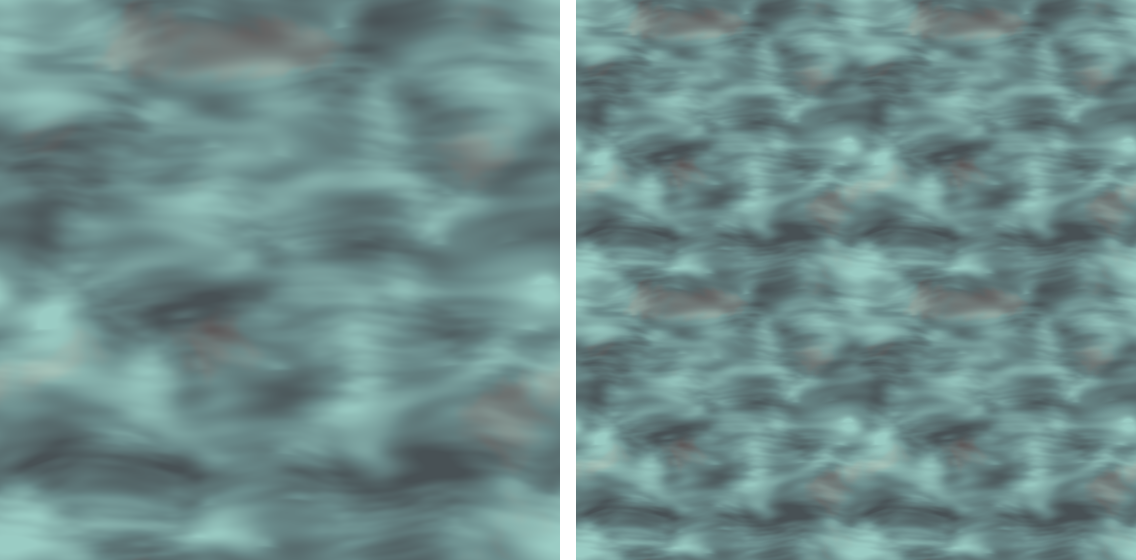
Left, the tile; right, the same tile 2 across and 2 down.
This texture is drawn by a three.js fragment shader. Its source:

```glsl
varying vec2 vUv;

const vec3 DEEP = vec3(0.315, 0.375, 0.387);
const vec3 TEAL = vec3(0.413, 0.541, 0.543);
const vec3 PALE = vec3(0.550, 0.725, 0.703);
const vec3 WARM = vec3(0.055, -0.020, -0.030);

// Whole cell counts across and up, so every layer wraps
const vec2 BANK_CELLS = vec2(3.0, 6.0);
const vec2 BLOB_CELLS = vec2(7.0, 10.0);
const vec2 WISP_CELLS = vec2(10.0, 25.0);
const vec2 STREAK_CELLS = vec2(13.0, 58.0);
const vec2 FIBRE_CELLS = vec2(31.0, 97.0);
const vec2 WARP_CELLS = vec2(4.0, 7.0);
const vec2 WARM_CELLS = vec2(4.0, 5.0);
const vec2 MOTTLE_CELLS = vec2(32.0, 34.0);
const vec2 GLINT_CELLS = vec2(7.0, 13.0);

const float BANK = 3.2;
const float BLOB = 2.9;
const float WISP = 1.25;
const float STREAK = 0.65;
const float FIBRE = 0.2;
const vec2 WARP = vec2(0.08, 0.035);
const float GLINT_SHARE = 0.24;
const float GLINT_GAIN = 0.9;
const float TONE_SPAN = 1.8;
const float TAU = 6.2831853;

float hash(vec2 p) {
  return fract(sin(dot(p, vec2(127.1, 311.7))) * 43758.5453);
}

// Slope of one lattice corner times the distance from it
float corner(vec2 cell, vec2 d, vec2 cells, float seed) {
  float a = TAU * hash(mod(cell, cells) + seed * 17.3);
  return dot(vec2(cos(a), sin(a)), d);
}

// Gradient noise that wraps over the unit square
float noise(vec2 uv, vec2 cells, float seed) {
  vec2 p = uv * cells + hash(vec2(seed, 4.7));
  vec2 i = floor(p);
  vec2 f = p - i;
  vec2 w = f * f * f * (f * (f * 6.0 - 15.0) + 10.0);
  vec2 x = vec2(1.0, 0.0);
  float low = mix(corner(i, f, cells, seed),
                  corner(i + x, f - x, cells, seed), w.x);
  float high = mix(corner(i + x.yx, f - x.yx, cells, seed),
                   corner(i + 1.0, f - 1.0, cells, seed), w.x);
  return mix(low, high, w.y);
}

// Sparse small lens highlights, crisper along the lower edge
float glints(vec2 uv) {
  vec2 p = uv * GLINT_CELLS;
  vec2 id = mod(floor(p), GLINT_CELLS);
  float lit = step(hash(id + 3.1), GLINT_SHARE);
  vec2 centre = 0.4 + 0.2 * vec2(hash(id + 5.7), hash(id + 9.2));
  vec2 d = fract(p) - centre;
  d.y += 0.8 * d.x * d.x;
  float height = mix(0.06, 0.15, smoothstep(-0.05, 0.05, d.y));
  vec2 q = d / vec2(0.14, height);
  return lit * exp(-dot(q, q)) * (0.4 + 0.6 * hash(id + 1.9));
}

void main() {
  // Bend the layers so they do not follow the lattice
  vec2 bend = vec2(noise(vUv, WARP_CELLS, 1.0), noise(vUv, WARP_CELLS, 2.0));
  vec2 uv = vUv + WARP * bend;

  // Broad banks and soft blobs
  float tone = BANK * noise(uv, BANK_CELLS, 3.0);
  tone += BLOB * noise(uv, BLOB_CELLS, 4.0);

  // Thin horizontal detail, fading in and out across the field
  float detail = smoothstep(-0.25, 0.3, noise(uv, WARP_CELLS, 5.0));
  tone += WISP * noise(uv, WISP_CELLS, 6.0);
  tone += (0.25 + detail) * STREAK * noise(uv, STREAK_CELLS, 7.0);
  tone += detail * FIBRE * noise(uv, FIBRE_CELLS, 8.0);
  tone += GLINT_GAIN * glints(uv);

  // Shade from slate through teal to pale aqua
  float t = clamp(tone / TONE_SPAN, -1.35, 1.4);
  vec3 color = TEAL + (PALE - TEAL) * max(t, 0.0) + (DEEP - TEAL) * max(-t, 0.0);

  // Faint warm stains with mottled rims
  float stain = noise(uv, WARM_CELLS, 9.0) + 0.12 * noise(uv, MOTTLE_CELLS, 10.0);
  color += WARM * smoothstep(0.2, 0.42, stain);

  gl_FragColor = vec4(color, 1.0);
}
```
